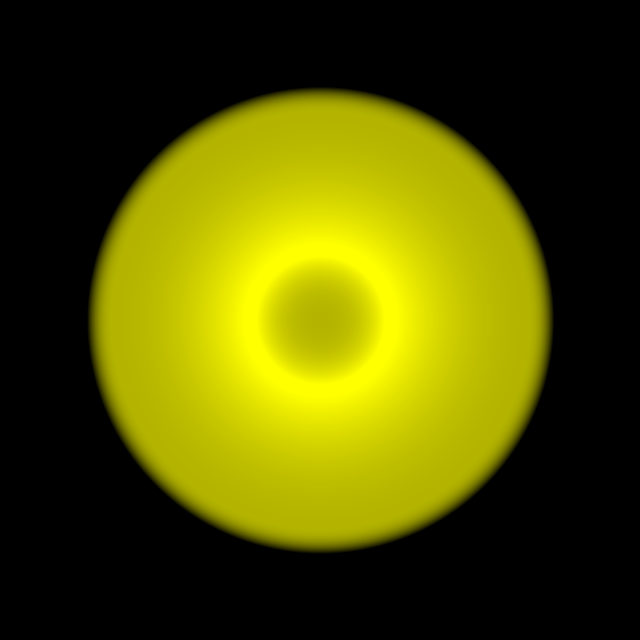
Reproduce this background procedurally as a Shadertoy shader.

```glsl
// A soft yellow disc on black, with a bright halo around a dim core.
// One radial distance drives three parts: the rise out of the core,
// the long decay outside the halo, and a rounded fade at the rim.

#define CENTER vec2(0.501, 0.4995)
#define DISC_RADIUS 0.365
#define RIM_WIDTH 0.047
#define CORE_RADIUS 0.10
#define CORE_POWER 2.6
#define HALO_RADIUS 0.12
#define HALO_END 0.33
#define BASE_LEVEL 0.705
#define DISC_COLOR vec3(1.0, 1.0, 0.0)

// Halo strength: climbs out of the core, stays full, then decays.
float haloStrength(float radius) {
    float rise = pow(clamp(radius / CORE_RADIUS, 0.0, 1.0), CORE_POWER);
    float reach = clamp((HALO_END - radius) / (HALO_END - HALO_RADIUS), 0.0, 1.0);
    return rise * reach * reach;
}

// Rim coverage: steep at the outline, flattening towards the inside.
float rimFade(float radius) {
    float depth = clamp((DISC_RADIUS - radius) / RIM_WIDTH, 0.0, 1.0);
    return 1.0 - pow(1.0 - depth, 3.0);
}

void mainImage(out vec4 fragColor, in vec2 fragCoord) {
    // Square canvas units, kept centred at any aspect ratio
    float side = min(iResolution.x, iResolution.y);
    vec2 position = (fragCoord - 0.5 * iResolution.xy) / side + 0.5;
    float radius = length(position - CENTER);

    // Combine the base level, the halo and the rim
    float level = mix(BASE_LEVEL, 1.0, haloStrength(radius)) * rimFade(radius);
    fragColor = vec4(DISC_COLOR * level, 1.0);
}
```
